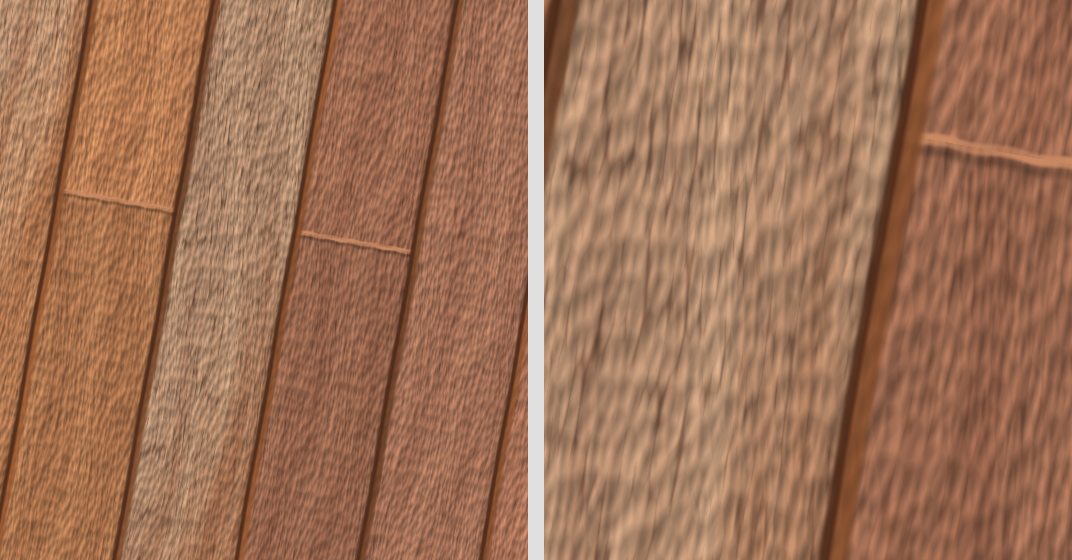
Left, the full canvas; right, a detail of the centre.
Reproduce this texture procedurally as a WebGL 1 fragment shader.

```glsl
precision highp float;
// Slanted hardwood planks with bevelled seams and pale staggered end joints.
// Stretched cellular noise embosses the pores; layered sines bend the grain
// and drive the figure, while each plank gets its own tint and weathering.
uniform vec2 u_resolution;

float hash(vec2 p) {
  return fract(sin(dot(p, vec2(127.1, 311.7))) * 43758.5);
}

// Distance to the nearest jittered cell point
float cells(vec2 p) {
  vec2 cell = floor(p), f = fract(p);
  float nearest = 2.0;
  for (int j = -1; j <= 1; j++) {
    for (int i = -1; i <= 1; i++) {
      vec2 o = vec2(float(i), float(j));
      vec2 jitter = vec2(hash(cell + o), hash(cell + o + 37.3));
      nearest = min(nearest, length(o + jitter - f));
    }
  }
  return nearest;
}

// Cell field lit from the upper left
float relief(vec2 p) {
  return cells(p + vec2(0.35, -0.2)) - cells(p - vec2(0.1, -0.1));
}

void main() {
  vec2 p = gl_FragCoord.xy / u_resolution.y;
  float px = 1.0 / u_resolution.y;

  // Axes across and along the planks
  float s = p.x - 0.177 * p.y + 0.013;
  float v = p.y + 0.177 * p.x;
  float u = s / 0.218;
  float row = floor(u);
  float across = fract(u);
  float odd = mod(row, 2.0);

  // End joints, shifted by half a plank in every other row
  float run = (v - 0.68) / 1.4 + 0.5 * odd;
  float plank = floor(run);
  float joint = (fract(run + 0.5) - 0.5) * 1.4;
  float seed = hash(vec2(row + 5.0, plank + 9.0)) * 6.283;

  // Grain bent by slow waves
  float bend = 0.012 * sin(4.0 * v + seed) + 0.004 * sin(13.0 * v + 40.0 * s + seed);
  vec2 g = vec2(s + bend, v + seed);
  float fine = relief(g * vec2(160.0, 48.0));
  float coarse = relief(g * vec2(75.0, 13.0) + 20.0);
  float pores = smoothstep(0.5, 0.95, cells(g * vec2(210.0, 26.0) + 50.0));

  // Broad figure and narrow streaks
  float figure = sin(58.0 * g.x + 2.5 * sin(3.1 * v + seed) + seed);
  figure += 0.6 * sin(131.0 * g.x + 1.8 * sin(6.3 * v - seed) + 3.0 * v);
  figure += 0.4 * sin(290.0 * g.x + 2.0 * sin(9.0 * v + seed));

  // Plank tint: orange brown turning redder to the right, grey where worn
  vec3 wood = mix(vec3(0.63, 0.425, 0.285), vec3(0.59, 0.395, 0.305),
                  smoothstep(0.0, 2.5, row));
  float worn = smoothstep(0.0, 0.7, 0.7 * v - 0.5 * across + 0.35 + 0.2 * row
                          + 0.07 * figure);
  worn *= odd * smoothstep(3.5, 1.0, row);
  wood = mix(wood, vec3(0.67, 0.535, 0.43), 0.85 * worn);
  wood *= 1.0 + 0.05 * cos(1.5 * row) + 0.05 * sin(seed);
  wood *= 1.0 + figure * vec3(0.032, 0.043, 0.045);
  wood *= 1.03 + 0.34 * fine + 0.17 * coarse;
  wood *= 1.0 - pores * (0.16 + 0.16 * worn) * vec3(0.85, 1.0, 1.05);

  // Pale end joint with a soft shadow below
  joint += 0.0008 * sin(160.0 * s);
  float evenWear = 0.8 + 0.2 * sin(70.0 * s + seed);
  wood *= 1.0 - 0.22 * smoothstep(0.006, 0.0, abs(joint + 0.007));
  float line = 1.0 - smoothstep(0.0018, 0.0045 + px, abs(joint));
  wood = mix(wood, vec3(0.79, 0.54, 0.39), line * evenWear);

  // Seam: dark groove, then a bevel that is brighter on every other seam
  float seam = floor(u + 0.5);
  float d = (u - seam) * 0.218 + 0.0008 * sin(19.0 * v + seam * 2.0);
  vec3 bevel = mix(vec3(0.57, 0.335, 0.19), vec3(0.46, 0.275, 0.165), mod(seam, 2.0));
  bevel *= 1.0 + 0.1 * fine + 0.1 * sin(5.0 * v + seam);
  float strip = smoothstep(-0.003, 0.0, d) * smoothstep(0.015, 0.010 - px, d);
  float groove = 1.0 - smoothstep(0.0012, 0.0045 + px, abs(d + 0.0015));
  wood *= 1.0 - 0.18 * smoothstep(0.018, 0.0, abs(d));
  wood = mix(wood, bevel, 0.88 * strip);
  wood = mix(wood, vec3(0.29, 0.155, 0.09), 0.85 * groove);

  gl_FragColor = vec4(clamp(wood, 0.0, 1.0), 1.0);
}
```
